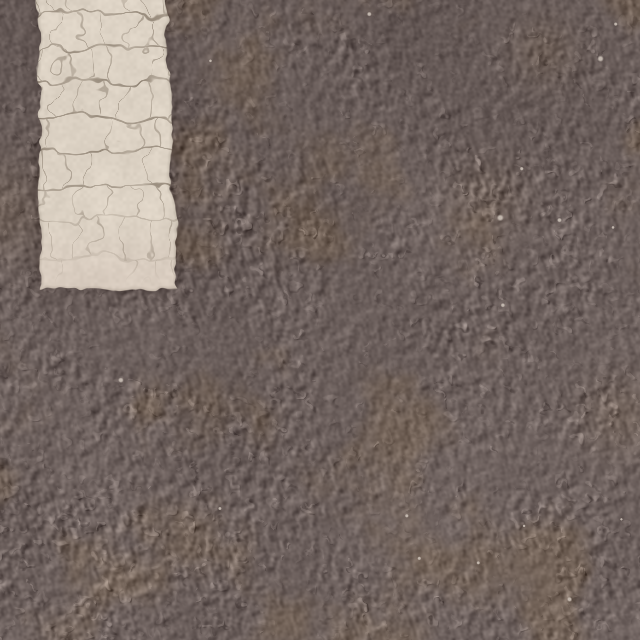
Write a three.js fragment shader that draws this texture.

```glsl
#define ASPHALT vec3(0.418, 0.370, 0.358)
#define PAINT vec3(0.865, 0.825, 0.770)
#define CRACK vec3(0.56, 0.51, 0.45)
#define STRIPE_END 0.549
#define ROW_HEIGHT 0.0535
#define CRACK_SPACING 0.036
#define GRAIN_SCALE 80.0
#define GRAIN_RELIEF 0.26
#define CHIP_SCALE 52.0
#define SPECK_SCALE 13.0

varying vec2 vUv;

float hash(vec2 p) {
  vec3 q = fract(vec3(p.xyx) * 0.1031);
  q += dot(q, q.yzx + 33.33);
  return fract((q.x + q.y) * q.z);
}

float noise(vec2 p) {
  vec2 i = floor(p), f = fract(p);
  f = f * f * (3.0 - 2.0 * f);
  return mix(mix(hash(i), hash(i + vec2(1, 0)), f.x),
             mix(hash(i + vec2(0, 1)), hash(i + vec2(1, 1)), f.x), f.y);
}

float fbm(vec2 p) {
  float sum = 0.0, gain = 0.5;
  for (int i = 0; i < 4; i++) {
    sum += gain * noise(p);
    p = mat2(1.6, 1.2, -1.2, 1.6) * p + 17.3;
    gain *= 0.5;
  }
  return sum;
}

float blob(vec2 p, vec2 center, float radius) {
  vec2 d = (p - center) / radius;
  return exp(-dot(d, d));
}

float grainHeight(vec2 p) {
  p = mat2(0.9, -0.35, 0.35, 0.9) * p * vec2(1.15, 0.9);
  return 0.62 * noise(p * GRAIN_SCALE) + 0.38 * noise(p * GRAIN_SCALE * 2.1 + 9.0);
}

// Signed shade of scattered stones: lit body, dark pit beside it
float chips(vec2 p, float density) {
  vec2 q = p * CHIP_SCALE + 1.1 * vec2(noise(p * 110.0), noise(p * 110.0 + 40.0));
  vec2 cell = floor(q);
  float shade = 0.0;
  for (int j = -1; j <= 1; j++) {
    for (int i = -1; i <= 1; i++) {
      vec2 id = cell + vec2(i, j);
      float present = step(hash(id + 7.0), density);
      vec2 d = q - id - vec2(hash(id + 21.0), hash(id + 53.0));
      float size = mix(0.16, 0.42, hash(id + 91.0));
      float tone = mix(0.3, 1.0, hash(id + 67.0));
      float body = 1.0 - smoothstep(size * 0.5, size * 1.2, length(d));
      float pit = 1.0 - smoothstep(size * 0.4, size * 1.2, length(d - vec2(0.28, -0.22)));
      shade += present * tone * (body - 0.9 * pit * (1.0 - body));
    }
  }
  return shade;
}

float specks(vec2 p) {
  vec2 q = p * SPECK_SCALE, id = floor(q);
  vec2 center = 0.15 + 0.7 * vec2(hash(id + 3.0), hash(id + 11.0));
  float radius = mix(0.025, 0.065, hash(id + 29.0));
  return step(0.87, hash(id + 47.0)) * (1.0 - smoothstep(radius * 0.4, radius * 1.3, length(fract(q) - center)));
}

vec3 asphalt(vec2 p) {
  float rough = 0.5 * blob(p, vec2(0.13, 0.20), 0.25) + 0.5 * blob(p, vec2(0.43, 0.65), 0.10)
              + 0.5 * blob(p, vec2(0.78, 0.69), 0.11) + 0.4 * blob(p, vec2(0.97, 0.36), 0.10)
              + 0.4 * blob(p, vec2(0.0, 0.64), 0.12);
  rough += smoothstep(0.3, 0.7, fbm(p * 11.0));
  vec2 slope = vec2(0.0026, -0.0021);
  float lit = grainHeight(p - slope) - grainHeight(p + slope);
  float shade = lit * GRAIN_RELIEF * (0.55 + 0.5 * rough);
  shade += 0.09 * chips(p, 0.18 + 0.28 * rough) * (0.6 + 0.4 * rough);
  shade += 0.07 * (fbm(p * 6.0 + 4.0) - 0.47) + 0.05 * (noise(p * 230.0) - 0.5);
  shade += 0.022 * (0.5 - p.y);
  // Brown dust in worn hollows
  float dust = smoothstep(0.48, 0.75, fbm(p * 8.0 + 31.0));
  dust += 0.6 * blob(p, vec2(0.85, 0.92), 0.05) + 0.5 * blob(p, vec2(0.76, 0.69), 0.06)
        + 0.6 * blob(p, vec2(0.97, 0.35), 0.06) + 0.6 * blob(p, vec2(0.0, 0.67), 0.08);
  vec3 color = ASPHALT + shade * vec3(1.0, 0.97, 0.94) + dust * vec3(0.022, 0.008, -0.022);
  return mix(color, vec3(0.82, 0.78, 0.74), 0.85 * specks(p));
}

// Signed distance to the ragged painted bar, negative inside
float stripe(vec2 p) {
  float up = (p.y - STRIPE_END) / (1.0 - STRIPE_END);
  float ragged = 0.009 * (noise(p * 34.0) - 0.5) + 0.005 * (noise(p * 95.0) - 0.5);
  float left = mix(0.064, 0.060, up) - p.x;
  float right = p.x - mix(0.277, 0.259, up);
  return max(max(left, right), STRIPE_END - p.y) + ragged;
}

float cracks(vec2 p) {
  float worn = smoothstep(0.62, 0.74, p.y);
  float wave = 0.38 * (noise(p * 25.0) - 0.5) + 0.16 * (noise(p * 85.0) - 0.5);
  float row = (p.y - 0.977) / ROW_HEIGHT + wave;
  float across = abs(fract(row + 0.5) - 0.5) * ROW_HEIGHT;
  float id = floor(row);
  float column = p.x / CRACK_SPACING + 5.0 * hash(vec2(id, 8.0))
               + 1.1 * (noise(p * 36.0 + 13.0) - 0.5) + 0.3 * (noise(p * 100.0) - 0.5);
  float along = abs(fract(column + 0.5) - 0.5) * CRACK_SPACING;
  float present = step(0.25, hash(vec2(floor(column + 0.5), id)));
  float horizontal = (1.0 - smoothstep(0.0006, 0.0026, across)) * mix(0.3, 0.95, worn);
  float vertical = (1.0 - smoothstep(0.0003, 0.0021, along)) * present * mix(0.5, 0.65, worn);
  return max(horizontal, vertical) * mix(0.45, 1.0, noise(p * 45.0 + 6.0)) * smoothstep(0.55, 0.61, p.y);
}

void main() {
  vec2 p = vUv;
  float edge = stripe(p);
  vec3 road = asphalt(p) - 0.05 * exp(-max(edge, 0.0) * 65.0);
  vec3 paint = PAINT + 0.06 * (fbm(p * 30.0) - 0.47) + 0.035 * (noise(p * 180.0) - 0.5);
  paint += vec3(-0.015, -0.025, -0.02) * (1.0 - smoothstep(0.55, 0.68, p.y));
  paint = mix(paint, CRACK, cracks(p));
  paint -= 0.07 * smoothstep(-0.006, 0.0, edge);
  gl_FragColor = vec4(mix(paint, road, smoothstep(-0.0013, 0.0013, edge)), 1.0);
}
```
